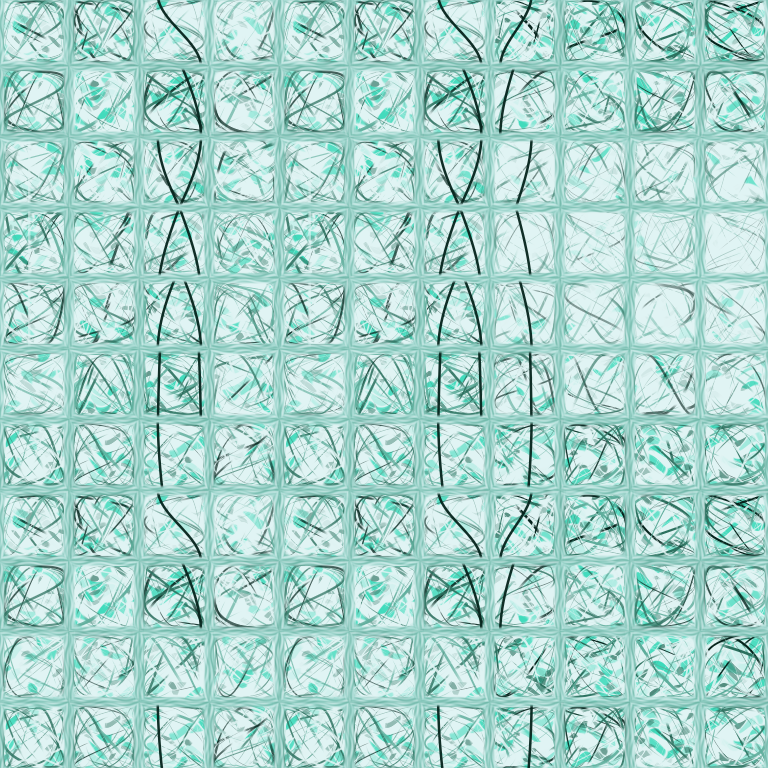
Give the GLSL for this pattern, as a Shadertoy shader.

```glsl
// Eleven by eleven glassy tiles, each scribbled with pale, teal and ink arcs.
// Arcs are sine curves of an arcsine coordinate, so they bunch and bend along
// the tile edge; cellular shards tint the ground and fibres fill the frames.

const vec2  GRID      = vec2(10.955, 10.867);  // tiles across and down
const vec2  SHIFT     = vec2(0.016, 0.065);    // grid offset in tiles
const float INNER     = 0.89;                  // pane half-size within a tile
const int   STROKES   = 54;
const float BOLD_HALF = 0.036;                 // half-width of the ink strands
const float PI        = 3.14159265;

const vec3 PALE  = vec3(0.88, 0.955, 0.955);
const vec3 MIST  = vec3(0.64, 0.85, 0.82);
const vec3 AQUA  = vec3(0.20, 0.85, 0.72);
const vec3 TEAL  = vec3(0.37, 0.68, 0.61);
const vec3 DEEP  = vec3(0.17, 0.44, 0.37);
const vec3 INK   = vec3(0.02, 0.14, 0.11);

// Strand phase at the top and bottom of each of the seven repeating rows
const float PHASE_TOP[7] = float[7](1.5, -0.1, 1.5, 0.0, 0.2, 1.1, 1.5);
const float PHASE_END[7] = float[7](-1.5, -1.5, 0.0, 1.2, 1.5, 1.4, 0.9);

vec4 hash4(vec3 p) {
    vec4 q = fract(p.xyzx * vec4(0.1031, 0.1030, 0.0973, 0.1099));
    q += dot(q, q.wzxy + 33.33);
    return fract((q.xxyz + q.yzzw) * q.zywx);
}

// Antialiased line coverage; hairlines fade instead of breaking up
float lineCover(float d, float halfWidth, float px) {
    return clamp((halfWidth + 0.5 * px - d) / px, 0.0, 1.0) * min(1.0, 2.0 * halfWidth / px);
}

// Cellular noise: x = tone of the nearest shard, y = softness towards its border
vec2 shards(vec2 p, float seed) {
    vec2 cell = floor(p);
    float near = 9.0, next = 9.0, tone = 0.0;
    for (int j = -1; j <= 1; j++)
    for (int i = -1; i <= 1; i++) {
        vec2 c = cell + vec2(i, j);
        vec4 h = hash4(vec3(c + 20.0, seed));
        float d = length(c + h.xy - p);
        if (d < near) { next = near; near = d; tone = h.z; }
        else next = min(next, d);
    }
    return vec2(tone, smoothstep(0.0, 0.35, next - near));
}

// Fine wavering threads that run along b
float fibres(float a, float b) {
    return 0.5 * sin(38.0 * a + 2.5 * sin(4.0 * b + 1.0))
         + 0.5 * sin(57.0 * a - 3.0 * sin(6.0 * b + 3.0 * a));
}

// Distance to y = sin(k asin(x) + phase), corrected by its slope
float arcDistance(vec2 p, float k, float phase) {
    float x = clamp(p.x, -0.999, 0.999);
    float angle = k * asin(x) + phase;
    float slope = k * cos(angle) / sqrt(1.0 - x * x);
    return abs(p.y - 0.97 * sin(angle)) / sqrt(1.0 + slope * slope);
}

// Distance to a swaying vertical strand
float strandDistance(vec2 p, int row, float centre, float amp) {
    float sweep = PHASE_END[row] - PHASE_TOP[row];
    float angle = PHASE_TOP[row] + sweep * 0.5 * (1.0 - p.y);
    float slope = 0.5 * sweep * amp * cos(angle);
    return abs(p.x - centre - amp * sin(angle)) / sqrt(1.0 + slope * slope);
}

vec3 pane(vec2 p, vec2 id, float busy, float px) {
    float seed = 7.0 * id.x + 31.0 * id.y + 3.0;
    // Tinted ground
    vec2 warped = p + 0.15 * sin(5.0 * p.yx + seed);
    vec2 s = shards(warped * vec2(2.2, 3.4), seed);
    vec3 col = mix(PALE, AQUA, smoothstep(0.9 - 0.6 * busy, 1.1, s.x) * s.y);
    s = shards(warped * vec2(3.5, 5.0) + 9.0, seed + 5.0);
    col = mix(col, DEEP, 0.8 * busy * smoothstep(0.75, 1.0, s.x) * s.y);

    // Scribbled arcs, broken up along their length
    for (int i = 0; i < STROKES; i++) {
        vec4 h = hash4(vec3(id + 1.0, float(i) + 0.5));
        vec4 g = hash4(vec3(id + 51.0, float(i) + 7.5));
        vec2 q = (h.x < 0.6 ? p : p.yx) / 0.98;
        float d = arcDistance(q, mix(0.3, 2.6, h.y * h.y), 2.0 * PI * h.z);
        float width = mix(0.008, 0.045, g.x * g.x * g.x);
        float gaps = smoothstep(-0.5, 0.6, sin(q.x * mix(2.0, 6.0, g.y) + 20.0 * h.w));
        vec3 tint = g.z < 0.48 ? PALE : g.z < 0.74 ? TEAL : g.z < 0.92 ? DEEP : INK;
        float strength = g.z < 0.48 ? 0.85 : mix(0.4, 1.0, busy);
        col = mix(col, tint, strength * gaps * lineCover(d, width, px));
    }
    return col;
}

void mainImage(out vec4 fragColor, in vec2 fragCoord) {
    vec2 uv = fragCoord / iResolution.xy;
    vec2 g = vec2(uv.x, 1.0 - uv.y) * GRID + SHIFT;
    float px = 2.0 * GRID.y / iResolution.y;
    vec2 tile = floor(g);
    vec2 p = (2.0 * fract(g) - 1.0) * vec2(1.0, -1.0);

    // Columns repeat every four, rows every seven; the far ones stand alone
    vec2 id = vec2(tile.x < 7.0 ? mod(tile.x, 4.0) : tile.x,
                   tile.y < 9.0 ? mod(tile.y, 7.0) : tile.y > 9.0 ? 6.0 : 9.0);
    float busy = mix(0.3, 0.85, hash4(vec3(id, 4.0)).x);
    if (id.x > 6.0) busy = mix(0.05, 1.0, smoothstep(0.5, 3.5, abs(id.y - 3.3)));

    vec2 q = p / INNER;
    vec3 col = pane(q, id, busy, px / INNER);

    // Pale vertical wear
    if (id.x == 0.0 && id.y > 1.0 && id.y < 5.0)
        col = mix(col, PALE, 0.6 * lineCover(abs(q.x + 0.15), 0.04, px));

    // Fibrous frame around a rounded pane
    vec2 a = abs(p);
    float rim = pow(pow(a.x, 8.0) + pow(a.y, 8.0), 0.125);
    float upright = smoothstep(-0.06, 0.06, a.x - a.y);
    float thread = mix(fibres(p.y, p.x + id.y), fibres(p.x, p.y + id.x), upright);
    vec3 frame = mix(MIST, thread > 0.0 ? PALE : TEAL, 0.6 * abs(thread));
    frame = mix(frame, TEAL, 0.35 * smoothstep(0.94, 1.0, max(a.x, a.y)));
    col = mix(col, frame, 0.92 * smoothstep(INNER - 0.07, INNER + 0.03, rim));

    // Bold ink strands through three columns
    if (id.y < 7.0 && (id.x == 2.0 || id.x == 7.0)) {
        int row = int(id.y);
        bool mirrored = id.x == 7.0;
        float d = mirrored ? strandDistance(p, row, -0.25, 0.45) : strandDistance(p, row, 0.15, -0.62);
        if (!mirrored && row > 1 && row < 6) d = min(d, strandDistance(p, row, 0.15, 0.62));
        float ends = 1.0 - smoothstep(0.84, 0.95, a.y);
        col = mix(col, INK, 0.95 * ends * lineCover(d, BOLD_HALF, px));
    }
    fragColor = vec4(col, 1.0);
}
```
